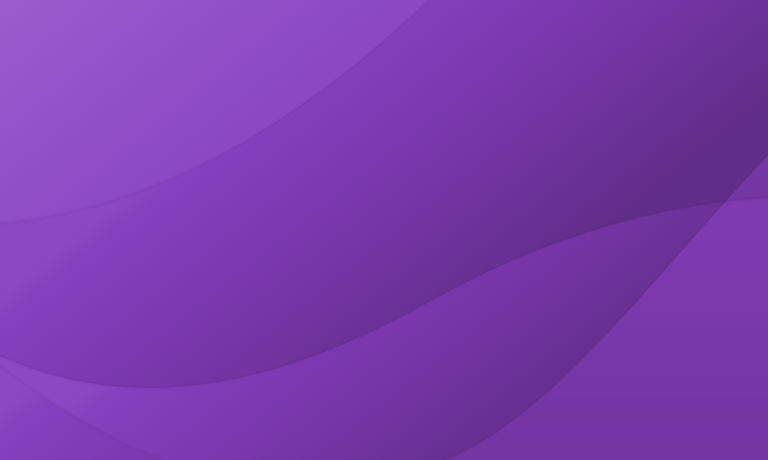
Write a Shadertoy shader that draws this background.

```glsl
const vec3 LILAC = vec3(0.61, 0.36, 0.80);
const vec3 ORCHID = vec3(0.545, 0.28, 0.77);
const vec3 VIOLET = vec3(0.52, 0.24, 0.74);
const vec3 PURPLE = vec3(0.46, 0.21, 0.65);
const vec3 PLUM = vec3(0.38, 0.175, 0.54);
const vec3 FLOOR_TOP = vec3(0.495, 0.23, 0.69);
const vec3 FLOOR_LOW = vec3(0.455, 0.21, 0.64);

const float DIAGONAL = 1.336;     // horizontal weight of the diagonal gradient
const float BAND_SHIFT = 0.35;    // gradient offset of the middle band
const float FLOOR_SHIFT = 0.25;   // gradient offset of the lower left corner
const float OVERLAP_SHADE = 0.92;
const float RIM_WIDTH = 0.004;
const float RIM_SHADE = 0.04;

// Cubic through a and b (x, y, slope)
float hermite(float x, vec3 a, vec3 b) {
    float w = b.x - a.x;
    float t = (x - a.x) / w;
    float u = 1.0 - t;
    return u * u * ((1.0 + 2.0 * t) * a.y + t * w * a.z)
         + t * t * ((3.0 - 2.0 * t) * b.y - u * w * b.z);
}

// Wave outlines, measured downward from the top edge
float upperWave(float x) {
    return 0.485 - 0.145 * x - 1.299 * x * x;
}

float middleWave(float x) {
    const vec3 bend = vec3(0.56, 0.655, -0.93);
    return x < bend.x ? hermite(x, vec3(0.0, 0.774, 0.74), bend)
                      : hermite(x, bend, vec3(1.0, 0.430, -0.10));
}

float lowerWave(float x) {
    const vec3 sink = vec3(0.211, 1.0, 0.68);
    const vec3 rise = vec3(0.579, 1.0, -0.65);
    if (x < sink.x) return hermite(x, vec3(0.0, 0.796, 1.25), sink);
    if (x < rise.x) return hermite(x, sink, rise);
    return hermite(x, rise, vec3(1.0, 0.337, -1.75));
}

// Diagonal colour ramp from light to dark
vec3 ramp(float s) {
    vec3 c = mix(ORCHID, VIOLET, smoothstep(0.60, 0.77, s));
    c = mix(c, PURPLE, clamp((s - 0.75) / 0.40, 0.0, 1.0));
    return mix(c, PLUM, clamp((s - 1.15) / 0.40, 0.0, 1.0));
}

float fill(float d) {
    return clamp(d / fwidth(d) + 0.5, 0.0, 1.0);
}

float rim(float d) {
    float k = d / RIM_WIDTH;
    return 1.0 - RIM_SHADE * exp(-k * k);
}

void mainImage(out vec4 fragColor, in vec2 fragCoord) {
    vec2 p = fragCoord / iResolution.xy;
    p.y = 1.0 - p.y;
    float s = DIAGONAL * p.x + p.y;

    // Positive below each wave
    float upper = p.y - upperWave(p.x);
    float middle = p.y - middleWave(p.x);
    float lower = p.y - lowerWave(p.x);
    float belowMiddle = fill(middle);

    // Backdrop and middle band
    vec3 color = mix(ramp(s), ramp(s - BAND_SHIFT), belowMiddle);

    // Lower panel, shaded where it rises past the band
    vec3 floorRight = mix(FLOOR_TOP, FLOOR_LOW, smoothstep(0.43, 1.0, p.y));
    vec3 floorColor = mix(ramp(s - FLOOR_SHIFT), floorRight, smoothstep(0.2, 0.6, p.x));
    floorColor *= mix(OVERLAP_SHADE, 1.0, belowMiddle);
    color = mix(color, floorColor, fill(lower));

    // Upper left panel
    vec3 panel = mix(LILAC, ORCHID, clamp(s / 0.7, 0.0, 1.0));
    color = mix(color, panel, fill(-upper));

    // Thin dark rims
    color *= rim(upper) * rim(middle) * rim(lower);
    fragColor = vec4(color, 1.0);
}
```
